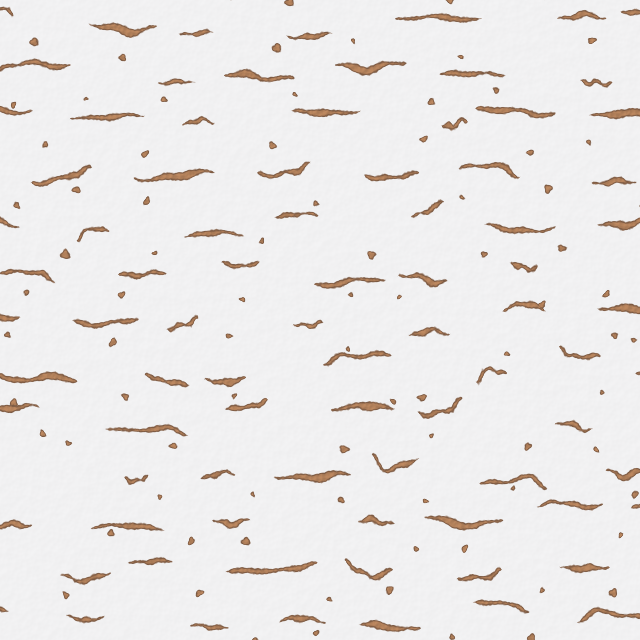
Write a Shadertoy shader that draws this texture.

```glsl
// Birch bark: rust-brown dashes and dots scattered over white, lightly grained paper.
#define PAPER vec3(0.945, 0.944, 0.948)
#define INK vec3(0.70, 0.505, 0.355)
#define RIM vec3(0.50, 0.36, 0.265)
#define CELL vec2(0.1667, 0.0769)
#define HALF_LENGTH vec2(0.018, 0.071)
#define HALF_WIDTH vec2(0.0052, 0.0082)
#define DOT_RADIUS vec2(0.0036, 0.0074)
#define BEND vec2(0.003, 0.009)
#define ROUGHNESS 0.0024
#define SOFTNESS 0.0013
#define GRAIN 0.022

const float TAU = 6.2831853;

vec4 hash4(vec2 p) {
    vec4 q = fract(p.xyxy * vec4(0.1031, 0.1030, 0.0973, 0.1099));
    q += dot(q, q.wzxy + 33.33);
    return fract((q.xxyz + q.yzzw) * q.zywx);
}

// Cellular noise: distance to the nearest jittered point.
float cellular(vec2 p) {
    vec2 id = floor(p), f = fract(p);
    float nearest = 4.0;
    for (int j = -1; j <= 1; j++)
    for (int i = -1; i <= 1; i++) {
        vec2 o = vec2(i, j);
        vec2 r = o + hash4(id + o + 200.0).xy - f;
        nearest = min(nearest, dot(r, r));
    }
    return sqrt(nearest);
}

// Slope of the cellular relief, lit from the upper left.
float relief(vec2 p) {
    return cellular(p) - cellular(p + vec2(-0.25, 0.3));
}

// Height of a dash's spine; t runs from -1 to 1.
float spine(float t, vec4 a, vec4 b) {
    float wave = 0.5 * sin(2.5 * t + TAU * a.x) + 0.3 * sin(6.0 * t + TAU * a.y);
    float kink = (b.x - 0.5) * 2.4 * (abs(t - b.y + 0.5) - 0.5);
    float side = b.z < 0.5 ? -1.0 : 1.0;
    float hook = step(0.7, b.w) * smoothstep(0.5, 1.0, t * side) * 0.013;
    return mix(BEND.x, BEND.y, a.z) * (wave + kink) + hook * sign(a.w - 0.35);
}

// Distance to a tapered, lumpy dash.
float dash(vec2 p, float halfLength, vec4 a, vec4 b) {
    float t = p.x / halfLength;
    float s = clamp(t, -1.0, 1.0), e = 0.02;
    float y = spine(s, a, b);
    float slope = (spine(s + e, a, b) - y) / (e * halfLength);
    float lump = 0.5 + 0.35 * sin(3.6 * s + TAU * b.w) + 0.15 * sin(9.0 * s + TAU * a.w);
    float size = smoothstep(HALF_LENGTH.x, HALF_LENGTH.y, halfLength);
    float width = mix(HALF_WIDTH.x, HALF_WIDTH.y, a.w) * mix(0.8, 1.05, size);
    width *= (0.35 + 0.65 * lump) * sqrt(max(1.0 - s * s, 0.0));
    float d = abs(p.y - y) * inversesqrt(1.0 + slope * slope) - width;
    return max(d, (abs(t) - 1.0) * halfLength);
}

// Distance to a slightly irregular, tilted dot.
float blot(vec2 p, vec4 r) {
    float tilt = (r.x - 0.5) * 2.4;
    p = mat2(cos(tilt), sin(tilt), -sin(tilt), cos(tilt)) * p;
    p.y *= mix(1.05, 1.6, r.y);
    float radius = mix(DOT_RADIUS.x, DOT_RADIUS.y, r.z);
    float wobble = 0.14 * sin(3.0 * atan(p.y, p.x) + TAU * r.w);
    return length(p) - radius * (1.0 + wobble);
}

// Distance to the nearest mark on shifted rows of cells.
float marks(vec2 p) {
    float d = 1.0;
    for (int j = -1; j <= 1; j++) {
        float row = floor(p.y / CELL.y) + float(j);
        float shift = hash4(vec2(row + 40.0, 7.0)).x * 3.0;
        float column = floor(p.x / CELL.x + shift);
        for (int i = -1; i <= 1; i++) {
            vec2 id = vec2(column + float(i), row);
            vec2 base = p - (id + 0.5 - vec2(shift, 0.0)) * CELL;
            vec4 place = hash4(id + 50.0);
            vec4 a = hash4(id + 91.0), b = hash4(id + 133.0);
            float halfLength = mix(HALF_LENGTH.x, HALF_LENGTH.y, pow(place.z, 1.25));
            vec2 room = vec2(CELL.x - 2.0 * halfLength, CELL.y * 0.56);
            d = min(d, dash(base - (place.xy - 0.5) * room, halfLength, a, b));
            // Dots sit in the gaps between rows.
            vec4 spot = hash4(id + 171.0);
            vec2 offset = vec2(spot.x - 0.5, 0.5 + (spot.y - 0.5) * 0.4);
            d = min(d, blot(base - offset * CELL, hash4(id + 213.0)));
        }
    }
    return d;
}

void mainImage(out vec4 fragColor, in vec2 fragCoord) {
    vec2 p = fragCoord / iResolution.y;

    // Paper grain in two sizes.
    float fine = relief(p * 125.0);
    float coarse = relief(p * 48.0 + 9.0);
    vec3 color = PAPER + GRAIN * (0.6 * fine + 0.5 * coarse);

    // Ragged marks with a dark rim and mottled middle.
    float d = marks(p) + (cellular(p * 140.0) - 0.5) * ROUGHNESS;
    vec3 ink = mix(INK, RIM, smoothstep(-0.0036, -0.0008, d));
    ink *= 1.0 + 0.16 * fine;
    float soft = max(SOFTNESS, 0.7 / iResolution.y);
    color = mix(color, ink, 1.0 - smoothstep(-soft, soft, d));

    fragColor = vec4(color, 1.0);
}
```
